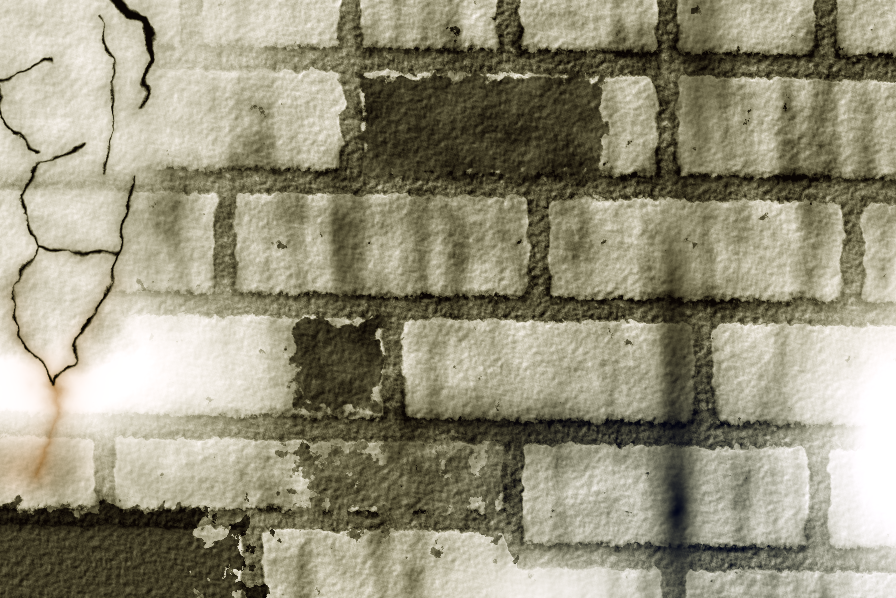
Reproduce this texture procedurally as a WebGL 1 fragment shader.

```glsl
precision highp float;
// Weathered brick wall in sepia: staggered rounded bricks in gritty mortar, with
// stains, peeling patches, cracked plaster and bleached light.
// Space is 7.68 x 5.12 units, y down; gradient noise roughens every edge.
uniform vec2 u_resolution;

vec2 gradient(vec2 cell) {
  vec2 h = vec2(dot(cell, vec2(127.1, 311.7)), dot(cell, vec2(269.5, 183.3)));
  return fract(sin(h) * 43758.5) * 2.0 - 1.0;
}

float noise(vec2 p) {
  vec2 i = floor(p), f = fract(p), u = f * f * (3.0 - 2.0 * f), e = vec2(1, 0);
  return mix(mix(dot(gradient(i), f), dot(gradient(i + e), f - e), u.x),
    mix(dot(gradient(i + e.yx), f - e.yx), dot(gradient(i + 1.0), f - 1.0), u.x), u.y);
}

float fbm(vec2 p) {
  float sum = 0.0, amp = 0.6;
  for (int i = 0; i < 5; i++) {
    sum += amp * noise(p);
    p = mat2(1.6, 1.2, -1.2, 1.6) * p + 3.7;
    amp *= 0.55;
  }
  return sum;
}

float box(vec2 p, vec2 halfSize) {
  vec2 d = abs(p) - halfSize;
  return length(max(d, 0.0)) + min(max(d.x, d.y), 0.0);
}

float blob(vec2 p, float x, float y, float rx, float ry) {
  vec2 d = (p - vec2(x, y)) / vec2(rx, ry);
  return exp(-dot(d, d));
}

float inside(float d, float soft) {
  return 1.0 - smoothstep(-soft, soft, d);
}

float segment(vec2 p, vec2 a, vec2 b) {
  vec2 d = b - a;
  return length(p - a - d * clamp(dot(p - a, d) / dot(d, d), 0.0, 1.0));
}

float path(vec2 p, vec2 a, vec2 b, vec2 c, vec2 d) {
  return min(segment(p, a, b), min(segment(p, b, c), segment(p, c, d)));
}

// Signed distance to the brick, height within its row, row index
vec3 brick(vec2 p) {
  float sunk = smoothstep(4.0, 4.5, p.y) * inside(p.x - 4.36, 0.08);
  p.y += 0.3 * sunk - 0.015 * (p.x - 3.8);
  float row = floor(p.y / 1.055 + 0.505), dy = p.y - 1.055 * row;
  vec2 joint = vec2(2.17, 3.6); // first joint, pitch
  if (row < 0.5) joint = vec2(3, 1.36);
  else if (row < 1.5) joint = vec2(3.02, 2.7);
  else if (row < 2.5) joint = vec2(1.93, 2.69);
  else if (row < 3.5) joint = vec2(3.37, p.x < 3.37 ? 4.0 : 2.66);
  else if (row < 4.5) joint = vec2(4.4, p.x < 4.4 ? 3.5 : 2.62);
  float dx = (fract((p.x - joint.x) / joint.y) - 0.5) * joint.y;
  return vec3(box(vec2(dx, dy), vec2(0.5 * joint.y - 0.16, 0.36)) - 0.07, dy, row);
}

void main() {
  vec2 uv = gl_FragCoord.xy / u_resolution;
  vec2 p = vec2(7.68 * uv.x, 5.12 - 5.12 * uv.y);
  float rough = fbm(p * 3.0), flakes = fbm(p * 6.0 + 20.0), grain = fbm(p * 17.0);
  float relief = fbm(p * 17.0 + 0.3) - grain;
  vec2 warp = vec2(noise(p * 5.0), noise(p * 5.0 + 9.0));

  // Bricks with lit upper rims and shaded lower rims
  vec3 b = brick(p + 0.05 * warp + 0.08 * vec2(flakes, grain));
  float face = inside(b.x, 0.015), rim = exp(-abs(b.x) * 30.0);
  float below = smoothstep(0.0, 0.4, b.y);
  float streak = noise(vec2(p.x * 2.3 + b.z * 7.3, p.y * 0.35)) + 0.6 * noise(vec2(p.x * 6.0, p.y * 0.8 + b.z));
  float tone = 0.69 + 0.28 * rough + 0.3 * relief - 0.34 * smoothstep(-0.1, 0.45, streak) * (0.8 + flakes);
  tone += rim * mix(0.14, -0.45, below) - 0.35 * smoothstep(0.3, 0.38, flakes + 0.2 * grain);
  float mortar = 0.36 + 0.6 * relief + 0.35 * rough + 0.3 * smoothstep(0.15, 0.4, grain);
  mortar -= 0.36 * exp(-max(b.x, 0.0) * 25.0) * (0.35 + 0.65 * below);
  float light = mix(mortar, tone, face);

  // Running stains
  light *= 1.0 - 0.75 * blob(p, 5.8, 4.3, 0.17, 0.95) * (0.9 + rough);
  light *= 1.0 - 0.4 * blob(p, 6.0, 0.6, 0.2, 1.3);
  light *= 1.0 - 0.4 * blob(p, 2.95, 2.05, 0.14, 0.5);
  light *= 1.0 - 0.5 * blob(p, 5.78, 2.6, 0.15, 0.8);
  light *= 1.0 - 0.35 * blob(p, 4.2, 3.7, 1.4, 0.3);

  // Bleached areas
  light = mix(light, 0.9 + 0.2 * relief, 0.75 * blob(p, 1.6, 0.3, 1.3, 0.9));
  light = mix(light, 0.72 + 0.3 * rough, 0.4 * inside(p.x - 1.9, 0.9));
  light = mix(light, 1.05, min(1.0, 1.15 * blob(p, 0.3, 3.15, 1.8, 0.7)));
  light = mix(light, 1.03, min(1.0, 1.2 * blob(p, 7.9, 3.8, 1.0, 1.4)));
  light = mix(light, 0.95, 0.8 * blob(p, 4.7, 5.05, 0.9, 0.4));

  // Peeled dark patches and soot
  float bare = min(box(p - vec2(4.14, 1.08), vec2(1.03, 0.42)), box(p - vec2(2.88, 3.13), vec2(0.36, 0.38)));
  light = mix(light, 0.25 + 0.32 * relief + 0.3 * rough, inside(bare + 0.25 * flakes, 0.02));
  float peeled = box(p - vec2(3.45, 4.15), vec2(0.85, 0.28)) + 1.1 * flakes;
  light = mix(light, 0.37 + 0.4 * relief + 0.3 * rough, 0.9 * inside(peeled, 0.03));
  float soot = min(box(p - vec2(0.2, 4.86), vec2(1.5, 0.51)) + 0.3 * flakes,
    box(p - vec2(1.5, 4.87), vec2(0.6, 0.3)) + 1.1 * flakes);
  light = mix(light, 0.14 + 0.13 * face + 0.35 * relief - 0.12 * rim, inside(soot, 0.02));

  // Plaster skin and its cracks
  float skin = min(box(p - vec2(0.3, 0.6), vec2(0.85)), box(p - vec2(0.3, 2.3), vec2(0.6)));
  light = mix(light, 0.83 + 0.2 * rough + 0.15 * relief, inside(skin - 0.12 + 0.3 * rough, 0.22));
  vec2 c = p + 0.08 * warp + 0.08 * vec2(flakes, rough), fork = vec2(0.33, 2.13), foot = vec2(0.48, 3.3);
  float thick = path(c, vec2(0.9, -0.05), vec2(1.25, 0.15), vec2(1.32, 0.4), vec2(1.22, 0.9));
  float thin = path(c, vec2(0.85, 0.15), vec2(0.98, 0.6), vec2(0.95, 1), vec2(0.88, 1.48));
  thin = min(thin, path(c, vec2(0.45, 0.55), vec2(0, 0.67), vec2(0.02, 1), vec2(0.33, 1.3)));
  thin = min(thin, path(c, vec2(0.75, 1.25), vec2(0.33, 1.4), vec2(0.18, 1.7), fork));
  thin = min(thin, path(c, fork, vec2(1.02, 2.17), vec2(0.95, 2.45), foot));
  thin = min(thin, path(c, fork, vec2(0.12, 2.45), vec2(0.16, 2.85), foot));
  thin = min(thin, segment(c, vec2(1.15, 1.5), vec2(1.02, 2.17)));
  float seam = path(c, foot, vec2(0.48, 3.55), vec2(0.42, 3.8), vec2(0.3, 4.05));
  float crack = max(inside(thin - 0.008 - 0.03 * flakes, 0.014), inside(thick - 0.04 + 0.035 * p.y, 0.015));
  float halo = exp(-min(thin, thick) * 13.0);
  light = clamp(light * (1.0 - 0.85 * crack) - 0.16 * halo, 0.03, 1.0);
  light = mix(light, smoothstep(0.0, 1.0, light), 0.4);

  // Sepia toning, cool lower right, rust around the left seam
  vec3 colour = vec3(light + 0.02, light, light - 0.48 * light * (1.0 - light));
  float cool = smoothstep(3.2, 6.0, p.x) * smoothstep(2.4, 4.4, p.y);
  colour += cool * vec3(-0.035, 0, 0.085) * (1.0 - light * 0.8);
  float rust = 0.6 * exp(-seam * 13.0) + 0.4 * halo * smoothstep(1.8, 3.0, p.y);
  rust += 0.35 * blob(p, 0.15, 4.0, 0.55, 0.25);
  gl_FragColor = vec4(colour * mix(vec3(1), vec3(0.72, 0.54, 0.3), min(rust, 1.0)), 1);
}
```
